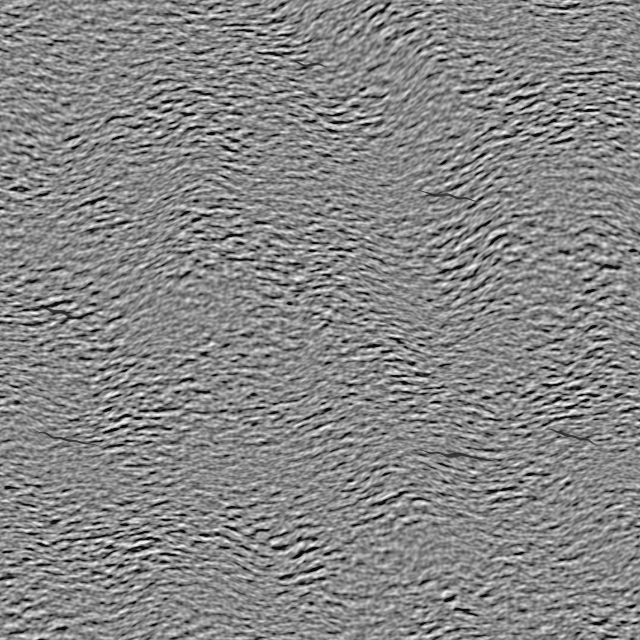
Give the GLSL for this texture map, as a three.js fragment shader.

```glsl
// Grey, finely wrinkled relief: short, mostly level ridges lit from above.
// Stretched gradient noise on a gently warped plane is shaded by its slope,
// then deepened into pits and overlaid with fine grain and a few cracks.

#define RIDGE_SCALE vec2(44.0, 108.0)   // ridges across and up the canvas
#define GRAIN_SCALE vec2(135.0, 225.0)
#define LIGHT_STEP vec2(-0.0012, 0.0045)
#define TILT 0.10                       // mean rise of the ridges
#define BEND 0.07                       // wandering of their direction
#define BASE_GREY 0.537
#define RELIEF 0.37
#define PIT_DEPTH 0.20
#define GRAIN 0.25
#define CRACK_CELLS 5.0
#define CRACK_CHANCE 0.30

varying vec2 vUv;

vec2 hash2(vec2 p) {
  vec3 q = fract(p.xyx * vec3(0.1031, 0.1030, 0.0973));
  q += dot(q, q.yzx + 33.33);
  return fract((q.xx + q.yz) * q.zy);
}

float cornerSlope(vec2 cell, vec2 offset) {
  float angle = 6.28319 * hash2(cell + 71.0).x;
  return dot(vec2(cos(angle), sin(angle)), offset);
}

float gradientNoise(vec2 p) {
  vec2 i = floor(p);
  vec2 f = p - i;
  vec2 u = f * f * f * (f * (f * 6.0 - 15.0) + 10.0);
  vec2 e = vec2(1.0, 0.0);
  float low = mix(cornerSlope(i, f), cornerSlope(i + e, f - e), u.x);
  float high = mix(cornerSlope(i + e.yx, f - e.yx),
                   cornerSlope(i + e.xx, f - e.xx), u.x);
  return mix(low, high, u.y);
}

// Bends level lines into slowly turning, slightly rising ones.
vec2 warp(vec2 p) {
  float bend = gradientNoise(p * vec2(3.6, 2.4) + 5.3)
             + 0.22 * gradientNoise(p * vec2(10.0, 7.0) + 19.7);
  return vec2(p.x, p.y - TILT * p.x + BEND * bend);
}

float ridgeHeight(vec2 p) {
  vec2 q = warp(p) * RIDGE_SCALE;
  return gradientNoise(q) + 0.5 * gradientNoise(q * 1.87 + 37.4);
}

// Sparse, tapering dark lines, at most one in each cell of a coarse grid.
float cracks(vec2 p) {
  vec2 cell = floor(p * CRACK_CELLS);
  vec2 pick = hash2(cell + 13.0);
  vec2 shape = hash2(cell + 47.0);
  vec2 q = fract(p * CRACK_CELLS) - mix(vec2(0.4), vec2(0.6), shape);
  q.y += q.x * mix(0.08, 0.30, shape.y) + 0.04 * gradientNoise(p * 45.0);
  float along = abs(q.x) / mix(0.14, 0.34, shape.x);
  float width = 0.012 * (1.0 - along * along);
  float line = 1.0 - smoothstep(width - 0.006, width + 0.006, abs(q.y));
  return line * step(along, 1.0) * step(pick.x, CRACK_CHANCE);
}

void main() {
  vec2 p = vUv;

  // Slope shading, stronger in some patches than in others
  float patchGain = 1.0 + 0.9 * gradientNoise(p * vec2(7.0, 9.0) + 3.1);
  float slope = (ridgeHeight(p) - ridgeHeight(p + LIGHT_STEP)) * patchGain;
  float pits = smoothstep(0.32, 0.75, -slope);

  // Fine grain follows the bent ridges
  float grain = gradientNoise(warp(p) * GRAIN_SCALE + 11.9);

  float grey = BASE_GREY + RELIEF * slope - PIT_DEPTH * pits + GRAIN * grain;
  grey = mix(grey, 0.12, 0.8 * cracks(p));
  gl_FragColor = vec4(vec3(clamp(grey, 0.04, 0.94)), 1.0);
}
```
